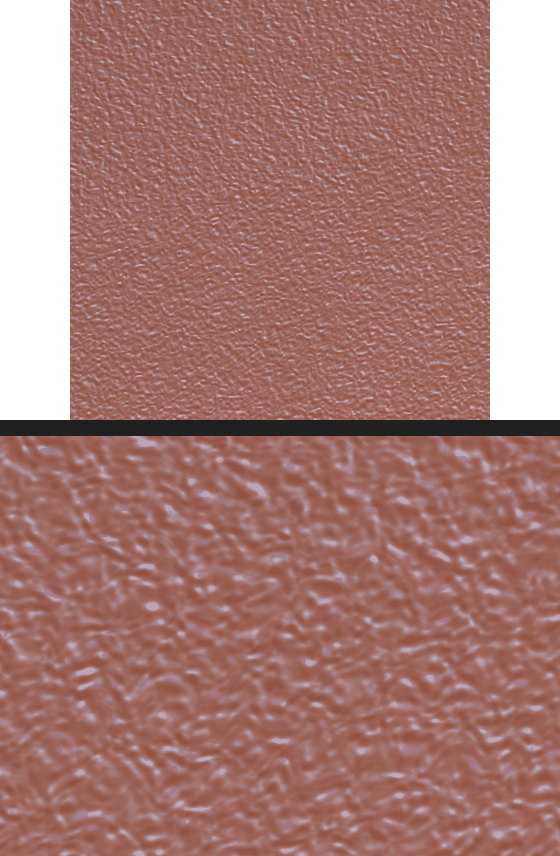
Top, the full canvas; bottom, a detail of the centre.
This texture is drawn by a WebGL 2 fragment shader. Its source:

```glsl
#version 300 es
precision highp float;

uniform vec2 u_resolution;
out vec4 outColor;

// Tunable values; lengths are fractions of the canvas height
const vec3 PAPER = vec3(1.0);
const vec3 RUST = vec3(0.572, 0.325, 0.268);
const vec3 CLAY = vec3(0.62, 0.40, 0.368);
const vec3 ROSE = vec3(0.642, 0.452, 0.442);
const vec3 SHEEN = vec3(0.662, 0.525, 0.55);
const vec3 GLINT = vec3(0.74, 0.65, 0.71);
const vec3 VIOLET = vec3(0.62, 0.45, 0.53);
const float PATCH_HALF = 0.5;
const vec2 GRAIN_FREQ = vec2(108.0, 160.0);
const vec2 RELIEF_STEP = vec2(0.3, 0.95);
const float FINE_SCALE = 1.7;
const float FINE_WEIGHT = 0.36;
const float GRAIN_SPREAD = 0.205;
const float SLANT_UPPER = -0.36;
const float SLANT_LOWER = 0.06;
const float WARP_FREQ = 42.0;
const float WARP_AMOUNT = 0.008;
const float DRIFT_FREQ = 9.0;
const float DRIFT_AMOUNT = 0.35;
const float LIGHT_FALLOFF = 0.04;

// Integer hash of a lattice cell to 0..1
float hash(vec2 cell, uint seed) {
    uvec2 q = uvec2(ivec2(cell)) * uvec2(1597u, 3571u);
    uint h = q.x ^ (q.y + seed * 7919u);
    h = (h ^ (h >> 15)) * 73471u;
    h = (h ^ (h >> 13)) * 92821u;
    h = (h ^ (h >> 16)) * 68917u;
    h ^= h >> 15;
    return float(h & 65535u) / 65535.0;
}

float valueNoise(vec2 p, uint seed) {
    vec2 cell = floor(p);
    vec2 f = fract(p);
    f = f * f * (3.0 - 2.0 * f);
    float low = mix(hash(cell, seed), hash(cell + vec2(1.0, 0.0), seed), f.x);
    float high = mix(hash(cell + vec2(0.0, 1.0), seed), hash(cell + 1.0, seed), f.x);
    return mix(low, high, f.y);
}

vec2 rotate(vec2 p, float angle) {
    float c = cos(angle);
    float s = sin(angle);
    return vec2(c * p.x + s * p.y, c * p.y - s * p.x);
}

float height(vec2 q, uint seed) {
    float coarse = valueNoise(q, seed);
    float fine = valueNoise(rotate(q, 0.35) * FINE_SCALE, seed + 1u);
    return mix(coarse, fine, FINE_WEIGHT);
}

// Slope of the relief toward the light, zero mean and unit spread
float grain(vec2 p, float slant, uint seed) {
    vec2 q = rotate(p, slant) * GRAIN_FREQ;
    return (height(q, seed) - height(q + RELIEF_STEP, seed)) / GRAIN_SPREAD;
}

// Colour from hollow to crest
vec3 leatherRamp(float level) {
    vec3 color = mix(RUST, CLAY, clamp(level / 2.2 + 1.0, 0.0, 1.0));
    color = mix(color, ROSE, clamp(level / 0.75, 0.0, 1.0));
    color = mix(color, SHEEN, smoothstep(0.8, 1.5, level));
    return mix(color, GLINT, smoothstep(1.5, 2.5, level));
}

void main() {
    vec2 p = (gl_FragCoord.xy - 0.5 * u_resolution) / u_resolution.y;
    float pixel = 1.0 / u_resolution.y;

    // Small wobble keeps the grains irregular
    vec2 wobble = vec2(valueNoise(p * WARP_FREQ, 51u), valueNoise(p * WARP_FREQ, 52u));
    vec2 bent = p + WARP_AMOUNT * (wobble - 0.5);

    // Grain direction shifts slowly across the sheet
    float drift = valueNoise(p * DRIFT_FREQ, 11u) - 0.5;
    float upper = smoothstep(-0.25, 0.4, p.y + DRIFT_AMOUNT * drift);
    float level = mix(grain(bent, SLANT_LOWER, 21u), grain(bent, SLANT_UPPER, 31u), upper);
    level /= length(vec2(upper, 1.0 - upper));
    level += 0.25 * drift;

    // Cool reflections on some crests
    vec3 color = leatherRamp(level);
    float cool = smoothstep(0.66, 0.85, valueNoise(bent * GRAIN_FREQ * 1.2, 41u));
    color = mix(color, VIOLET, 0.7 * cool * smoothstep(0.6, 1.2, level));

    // Soft light, a little warmer and brighter toward the lower right
    float light = dot(p, vec2(0.5, -0.8));
    color *= 1.0 + LIGHT_FALLOFF * light * vec3(1.2, 0.9, 0.7);

    // Square sheet on the plain ground
    float sheet = smoothstep(0.5 * pixel, -0.5 * pixel, abs(p.x) - PATCH_HALF);
    outColor = vec4(mix(PAPER, color, sheet), 1.0);
}
```
